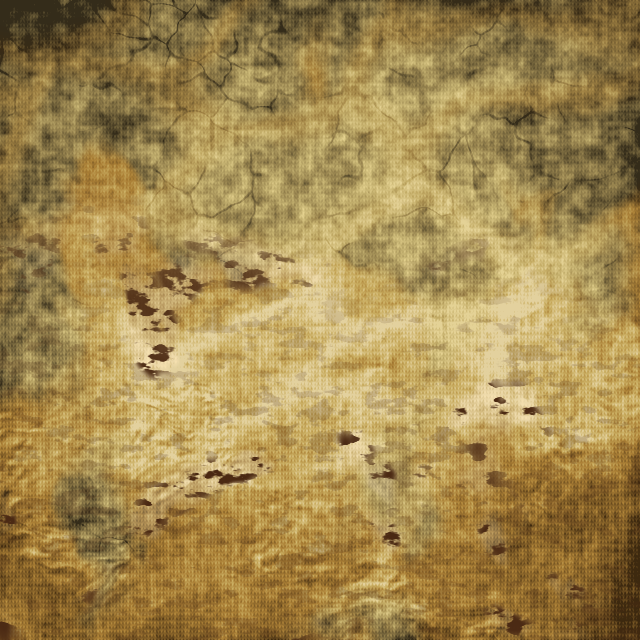
This texture is drawn by a three.js fragment shader. Its source:

```glsl
varying vec2 vUv;

const vec3 UMBER = vec3(0.24, 0.16, 0.06);
const vec3 BROWN = vec3(0.47, 0.34, 0.14);
const vec3 OCHRE = vec3(0.67, 0.50, 0.21);
const vec3 STRAW = vec3(0.79, 0.68, 0.38);
const vec3 CREAM = vec3(0.89, 0.82, 0.62);
const vec3 STAIN_TINT = vec3(1.10, 1.01, 0.66);
const vec3 SCUFF = vec3(0.30, 0.17, 0.08);
const vec3 PAPER = vec3(0.87, 0.79, 0.64);
const vec2 FOLD_SCALE = vec2(3.2, 5.2);
const float FOLD_TILT = 0.42;
const float CRACK_SCALE = 15.0;
const vec2 THREADS = vec2(190.0, 150.0);
const float WEAVE_DEPTH = 0.10;
const float GRAIN_DEPTH = 0.34;
const float RELIEF_DEPTH = 1.1;
const float BASE_TONE = 0.60;
const float GLOW = 0.22;
const float VIGNETTE = 0.42;
const float TAU = 6.2831853;

float hash(vec2 p) {
  vec3 q = fract(vec3(p.xyx) * 0.1031);
  q += dot(q, q.yzx + 33.33);
  return fract((q.x + q.y) * q.z);
}

float noise(vec2 p) {
  vec2 i = floor(p), f = fract(p);
  f = f * f * (3.0 - 2.0 * f);
  return mix(mix(hash(i), hash(i + vec2(1.0, 0.0)), f.x),
             mix(hash(i + vec2(0.0, 1.0)), hash(i + 1.0), f.x), f.y);
}

float fbm(vec2 p) {
  float sum = 0.0, amp = 0.5;
  for (int i = 0; i < 4; i++) {
    sum += amp * noise(p);
    p = mat2(1.6, 1.2, -1.2, 1.6) * p + 17.3;
    amp *= 0.5;
  }
  return sum / 0.9375;
}

// Cellular noise: distance between the two nearest cells, and a cell id
vec2 cells(vec2 p) {
  vec2 base = floor(p);
  float near = 9.0, next = 9.0, id = 0.0;
  for (int y = -1; y <= 1; y++) {
    for (int x = -1; x <= 1; x++) {
      vec2 c = base + vec2(float(x), float(y));
      float d = length(c + vec2(hash(c), hash(c + 57.0)) - p);
      if (d < near) { next = near; near = d; id = hash(c + 113.0); }
      else next = min(next, d);
    }
  }
  return vec2(next - near, id);
}

// Layered sines that bend the large shapes
vec2 sway(vec2 p) {
  return vec2(sin(p.y * 9.0 + 2.0 * sin(p.x * 5.0)) + 0.5 * sin(p.y * 21.0 + p.x * 13.0),
              sin(p.x * 8.0 + 1.3 * sin(p.y * 7.0)) + 0.5 * sin(p.x * 19.0 - p.y * 11.0));
}

float relief(vec2 p) {
  return 1.0 - abs(2.0 * fbm(p * vec2(17.0, 25.0)) - 1.0);
}

vec3 ramp(float t) {
  t = clamp(t, 0.0, 1.0) * 4.0;
  vec3 c = mix(UMBER, BROWN, clamp(t, 0.0, 1.0));
  c = mix(c, OCHRE, clamp(t - 1.0, 0.0, 1.0));
  c = mix(c, STRAW, clamp(t - 2.0, 0.0, 1.0));
  return mix(c, CREAM, clamp(t - 3.0, 0.0, 1.0));
}

void main() {
  vec2 p = vUv;
  vec2 rough = vec2(fbm(p * 9.0), fbm(p * 9.0 + 40.0)) - 0.5;
  vec2 bent = p + 0.022 * sway(p) + 0.07 * rough;
  float low = 1.0 - smoothstep(0.35, 0.72, p.y + 0.3 * rough.x);

  // Soft folds with pale crests
  float c = cos(FOLD_TILT), s = sin(FOLD_TILT);
  vec2 fold = cells(mat2(c, -s, s, c) * bent * FOLD_SCALE + 4.0);
  float crest = 1.0 - smoothstep(0.0, 0.34, fold.x);
  float facet = (fold.y - 0.5) * smoothstep(0.02, 0.2, fold.x);
  float glow = exp(-pow((p.y - 0.48) / 0.26, 2.0));
  float tone = BASE_TONE + GLOW * glow + 0.24 * facet;
  tone += crest * mix(0.04, 0.17, glow) + 0.42 * (fbm(bent * 5.0 + 8.0) - 0.5);

  // Grey-green stains, dense above and scattered below
  float spread = fbm(bent * vec2(6.0, 4.2) + 23.0) + 0.50 * smoothstep(0.2, 0.95, p.y);
  float stain = smoothstep(0.60, 0.76, spread + 0.10 * facet) * (1.0 - 0.45 * crest);
  float mottle = fbm(p * 42.0 + 3.0) - 0.5;
  float crack = 1.0 - smoothstep(0.015, 0.09, cells((p + 0.12 * rough) * CRACK_SCALE).x);
  crack *= smoothstep(0.45, 0.65, fbm(p * 13.0 + 61.0));
  tone += stain * (0.75 * mottle - 0.25 * crack - 0.09);

  // Raised paint lit from the upper left
  vec2 step2 = vec2(0.0022, -0.0028);
  float slope = relief(bent + step2) - relief(bent - step2);
  float paint = low * smoothstep(0.46, 0.62, fbm(p * 7.0 + 77.0));
  tone += RELIEF_DEPTH * slope * paint + 0.09 * paint;

  // Woven threads, streaks and grain
  float warp = sin(TAU * (p.x * THREADS.x + 0.35 * noise(p * 30.0)));
  float weft = sin(TAU * p.y * THREADS.y + 1.6 * warp);
  float streak = noise(p * vec2(THREADS.x, 14.0)) + noise(p * vec2(12.0, THREADS.y)) - 1.0;
  tone += WEAVE_DEPTH * (0.65 * warp + 0.5 * weft) * mix(0.65, 1.0, low);
  tone += 0.14 * streak + GRAIN_DEPTH * (fbm(p * 130.0) - 0.5);

  // Dark worn border
  vec2 edge = p * (1.0 - p) * 4.0;
  float frame = pow(clamp(edge.x * edge.y, 0.0, 1.0), 0.38);
  tone -= VIGNETTE * (1.0 - frame) * (0.75 + 0.9 * (fbm(p * 6.0 + 90.0) - 0.2));

  vec3 color = ramp(tone);
  float grey = dot(color, vec3(0.299, 0.587, 0.114));
  color = mix(color, grey * STAIN_TINT, 0.75 * stain);

  // Scuffed spots: bare paper flecked with dark paint
  float worn = smoothstep(0.60, 0.72, fbm(bent * 8.0 + 131.0)) * (1.0 - smoothstep(0.5, 0.75, p.y));
  float fleck = smoothstep(0.56, 0.66, fbm(p * vec2(36.0, 70.0) + 11.0));
  color = mix(color, PAPER * (0.62 + 0.5 * tone), 0.5 * worn * frame);
  color = mix(color, SCUFF, fleck * (0.8 * worn + 0.22 * low));

  gl_FragColor = vec4(clamp(color, 0.0, 1.0), 1.0);
}
```
